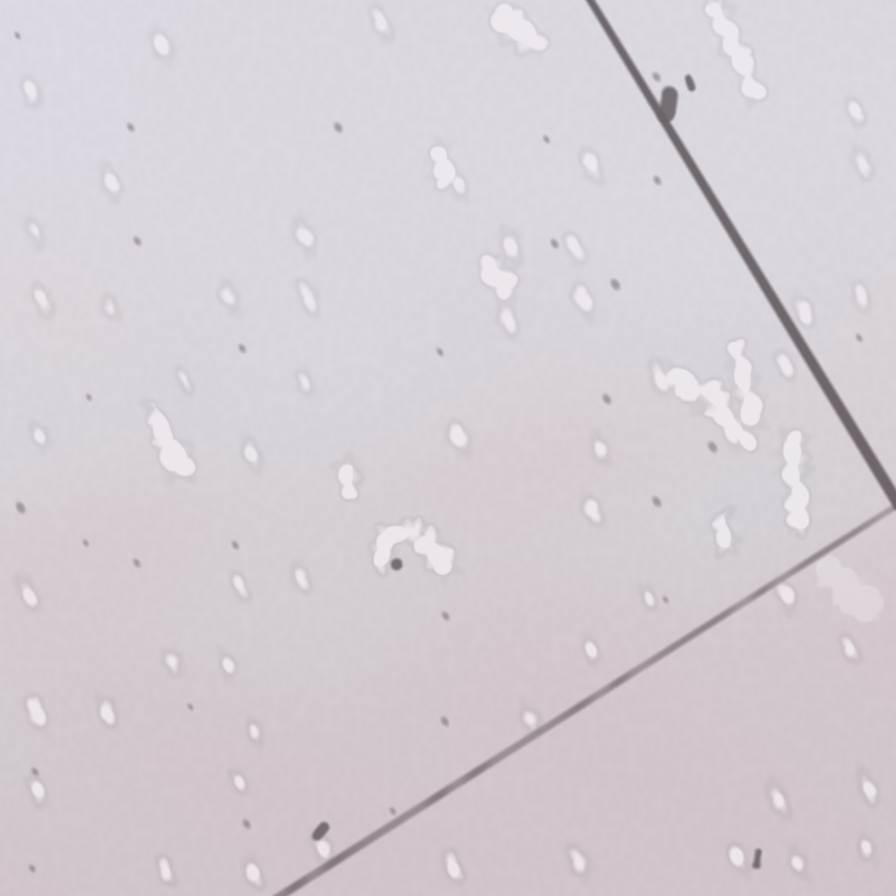
Give the GLSL for this texture, as a WebGL 2 fragment shader.

```glsl
#version 300 es
precision highp float;
// Pale worn stone tiles: two dark joints meeting at the right, bright chips and dark specks.

#define CHIP_CELLS 13.0
#define CHIP_AMOUNT 0.30
#define SPECK_CELLS 17.0
#define SPECK_AMOUNT 0.10
#define RAGGED 0.016
#define SOFTNESS 0.003
#define MOTTLE 0.012
#define GRAIN 0.016

uniform vec2 u_resolution;
out vec4 fragColor;

const vec3 STONE_LOW = vec3(0.815, 0.775, 0.797);
const vec3 STONE_HIGH = vec3(0.862, 0.845, 0.875);
const vec3 CHIP_COLOR = vec3(0.94, 0.915, 0.942);
const vec3 JOINT_DARK = vec3(0.40, 0.37, 0.39);
const vec3 JOINT_PALE = vec3(0.50, 0.46, 0.48);
const vec3 SPECK_COLOR = vec3(0.42, 0.39, 0.41);

vec2 hash2(vec2 p) {
  p = vec2(dot(p, vec2(127.1, 311.7)), dot(p, vec2(269.5, 183.3)));
  return fract(sin(p) * 43758.55);
}

// Distance to the nearest jittered cell point.
float cellular(vec2 p) {
  vec2 cell = floor(p), f = fract(p);
  float nearest = 2.0;
  for (int j = -1; j <= 1; j++)
    for (int i = -1; i <= 1; i++) {
      vec2 o = vec2(i, j);
      nearest = min(nearest, length(o + hash2(cell + o) - f));
    }
  return nearest;
}

// Signed distance to a stroke whose radius goes from ra to rb.
float stroke(vec2 p, vec2 a, vec2 b, float ra, float rb) {
  vec2 ab = b - a;
  float t = clamp(dot(p - a, ab) / dot(ab, ab), 0.0, 1.0);
  return length(p - a - ab * t) - mix(ra, rb, t);
}

float cover(float d) { return smoothstep(SOFTNESS, -SOFTNESS, d); }

// One slanted oval in some cells of a grid; slim is its width over its height.
float scatter(vec2 p, float cells, float amount, float slim, float size, float seed) {
  vec2 g = p * cells, cell = floor(g);
  vec2 place = hash2(cell + seed), kind = hash2(cell + seed + 37.0);
  vec2 q = fract(g) - mix(vec2(0.3), vec2(0.7), place);
  q.x += q.y * 0.3;
  float radius = size * mix(0.5, 1.0, kind.y);
  float d = (length(q / vec2(slim, 1.0)) - radius) * slim / cells;
  return kind.x < amount ? d : 1.0;
}

// Large flaked areas, grouped by region.
float flakes(vec2 p) {
  // Broad broken patch beside the dark joint
  float d = stroke(p, vec2(0.752, 0.583), vec2(0.79, 0.555), 0.011, 0.015);
  d = min(d, stroke(p, vec2(0.79, 0.56), vec2(0.837, 0.502), 0.014, 0.007));
  d = min(d, stroke(p, vec2(0.822, 0.61), vec2(0.839, 0.535), 0.007, 0.012));
  d = max(d, 0.009 - length((p - vec2(0.785, 0.543)) * vec2(0.8, 1.0)));
  // Slivers below and above it
  d = min(d, stroke(p, vec2(0.884, 0.505), vec2(0.893, 0.418), 0.011, 0.010));
  d = min(d, stroke(p, vec2(0.807, 0.425), vec2(0.809, 0.393), 0.006, 0.008));
  d = min(d, stroke(p, vec2(0.80, 0.99), vec2(0.843, 0.898), 0.009, 0.009));
  // Top and centre flakes
  d = min(d, stroke(p, vec2(0.562, 0.978), vec2(0.593, 0.955), 0.015, 0.013));
  d = min(d, stroke(p, vec2(0.549, 0.699), vec2(0.563, 0.682), 0.013, 0.012));
  d = min(d, stroke(p, vec2(0.493, 0.828), vec2(0.498, 0.802), 0.009, 0.009));
  // Left wedge and lower arch
  d = min(d, stroke(p, vec2(0.173, 0.548), vec2(0.199, 0.482), 0.006, 0.016));
  d = min(d, stroke(p, vec2(0.389, 0.477), vec2(0.389, 0.452), 0.009, 0.006));
  d = min(d, stroke(p, vec2(0.423, 0.372), vec2(0.435, 0.402), 0.007, 0.011));
  d = min(d, stroke(p, vec2(0.435, 0.402), vec2(0.464, 0.407), 0.010, 0.008));
  d = min(d, stroke(p, vec2(0.479, 0.394), vec2(0.496, 0.37), 0.013, 0.011));
  return d;
}

void main() {
  vec2 p = gl_FragCoord.xy / u_resolution;

  // Stone: vertical gradient, soft mottling and fine grain
  float waves = sin(p.x * 9.0 + 2.0 * sin(p.y * 7.0)) * sin(p.y * 11.0 + p.x * 4.0);
  float height = p.y + 0.10 * (0.5 - p.x) + 0.05 * waves;
  vec3 color = mix(STONE_LOW, STONE_HIGH, smoothstep(0.0, 0.85, height));
  color += vec3(-0.3, 0.2, 0.3) * MOTTLE * waves;
  color += vec3(0.0, 0.004, 0.014) * smoothstep(0.35, 0.0, length(p - vec2(0.0, 1.0)));
  color += GRAIN * (cellular(p * vec2(95.0, 70.0)) - 0.5);

  // Chips: ragged bright areas with a faint shaded rim
  float rough = RAGGED * (cellular(p * 46.0) - 0.42);
  float small = scatter(p, CHIP_CELLS, CHIP_AMOUNT, 0.6, 0.17, 5.0);
  float chip = min(flakes(p) + rough, small + 0.4 * rough);
  float pale = stroke(p, vec2(0.923, 0.365), vec2(0.965, 0.325), 0.014, 0.02) + rough;
  color -= 0.035 * smoothstep(0.010, 0.002, chip);
  color = mix(color, CHIP_COLOR, 0.4 * cover(pale));
  color = mix(color, CHIP_COLOR, 0.9 * cover(chip));

  // Joints between the tiles
  vec2 corner = vec2(1.003, 0.437);
  float upper = stroke(p, vec2(0.657, 1.003), corner, 0.0042, 0.0066);
  float lower = stroke(p, vec2(0.308, -0.003), corner, 0.0046, 0.0034);
  float wear = mix(0.95, 0.65, p.x) + 0.12 * sin(p.x * 83.0 + 2.0 * sin(p.x * 37.0));
  color = mix(color, JOINT_PALE, clamp(wear, 0.0, 1.0) * cover(lower));
  color = mix(color, JOINT_DARK, 0.93 * cover(upper));

  // Dirt: a lump on the joint, a few stains and scattered specks
  float dirt = stroke(p, vec2(0.743, 0.872), vec2(0.748, 0.893), 0.009, 0.010);
  dirt = min(dirt, stroke(p, vec2(0.768, 0.913), vec2(0.772, 0.902), 0.003, 0.004));
  dirt = min(dirt, stroke(p, vec2(0.354, 0.067), vec2(0.362, 0.077), 0.005, 0.006));
  dirt = min(dirt, stroke(p, vec2(0.844, 0.035), vec2(0.847, 0.049), 0.004, 0.003));
  dirt = min(dirt, length(p - vec2(0.442, 0.370)) - 0.006);
  float specks = scatter(p, SPECK_CELLS, SPECK_AMOUNT, 0.8, 0.10, 71.0);
  color = mix(color, SPECK_COLOR, 0.5 * cover(specks));
  color = mix(color, SPECK_COLOR, 0.9 * cover(dirt + 0.2 * rough));

  fragColor = vec4(color, 1.0);
}
```
